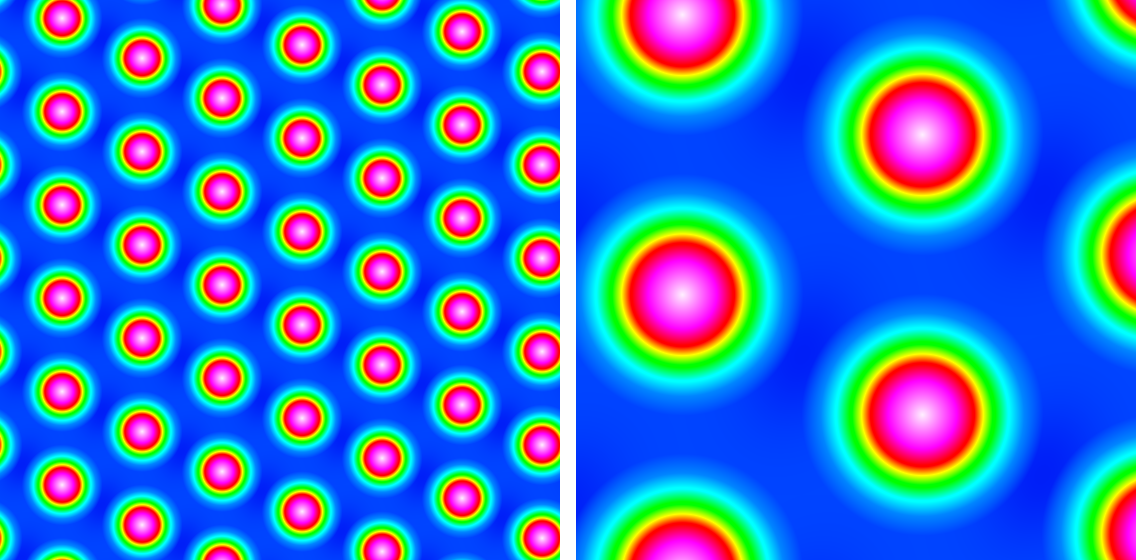
Left: the whole. Right: its middle third, enlarged.
This pattern is drawn by a Shadertoy shader. Its source:

```glsl
// Sheared lattice of glowing rainbow dots on a softly mottled blue ground.

const float COLUMNS = 7.0;
const float ROWS = 6.0;
const float ROWS_PER_WRAP = 3.0;   // whole rows dropped across the canvas, so it tiles
const vec2 FIRST_DOT = vec2(0.111, 0.9674);

// Offset from the nearest dot of the lattice to p
vec2 offsetFromDot(vec2 p, vec2 columnStep, float rowStep) {
    float column = round(p.x / columnStep.x);
    vec2 nearest = vec2(1.0);
    for (int i = -1; i <= 1; i++) {
        vec2 d = p - (column + float(i)) * columnStep;
        d.y -= rowStep * round(d.y / rowStep);
        if (dot(d, d) < dot(nearest, nearest)) nearest = d;
    }
    return nearest;
}

// Linear blend towards the next colour between two radii
vec3 blendStop(vec3 inner, vec3 outer, float r0, float r1, float r) {
    return mix(inner, outer, clamp((r - r0) / (r1 - r0), 0.0, 1.0));
}

// Colour bands from the white core out to the ground
vec3 dotColour(float r, vec3 ground) {
    vec3 c = vec3(1.0, 0.94, 1.0);
    c = blendStop(c, vec3(1.0, 0.0, 1.0), 0.000, 0.0205, r);
    c = blendStop(c, vec3(1.0, 0.0, 0.0), 0.0205, 0.0300, r);
    c = blendStop(c, vec3(1.0, 1.0, 0.0), 0.0310, 0.0362, r);
    c = blendStop(c, vec3(0.0, 1.0, 0.0), 0.0362, 0.0418, r);
    c = blendStop(c, vec3(0.0, 1.0, 1.0), 0.0435, 0.0510, r);
    c = blendStop(c, vec3(0.0, 0.52, 1.0), 0.0520, 0.0605, r);
    return blendStop(c, ground, 0.0605, 0.0720, r);
}

// Soft dark patch, longer across the axis than along it
float softPatch(vec2 d, vec2 axis, float along, float across) {
    vec2 q = vec2(dot(d, axis) / along, dot(d, vec2(-axis.y, axis.x)) / across);
    return exp(-dot(q, q));
}

void mainImage(out vec4 fragColor, in vec2 fragCoord) {
    vec2 p = fragCoord / iResolution.xy - FIRST_DOT;
    float rowStep = 1.0 / ROWS;
    vec2 columnStep = vec2(1.0, -ROWS_PER_WRAP * rowStep) / COLUMNS;

    // Ground darkens midway between neighbours of adjacent columns
    vec2 gap = offsetFromDot(p - 0.5 * columnStep, columnStep, rowStep);
    float shade = softPatch(gap, normalize(columnStep), 0.030, 0.042);
    vec3 ground = mix(vec3(0.0, 0.27, 1.0), vec3(0.0, 0.12, 0.97), shade);

    float radius = length(offsetFromDot(p, columnStep, rowStep));
    fragColor = vec4(dotColour(radius, ground), 1.0);
}
```
